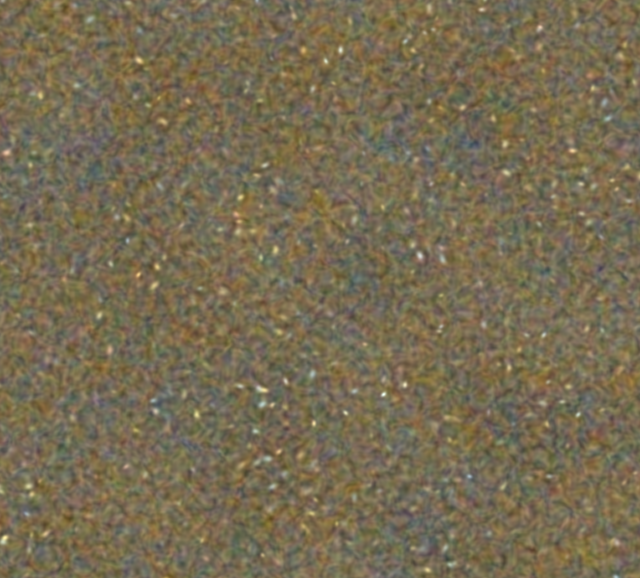
Write a Shadertoy shader that draws this texture.

```glsl
// Glittering olive-brown mineral grain: soft gradient-noise mottling in lightness
// and hue, strewn with small blurred glints that gather in loose clusters.
// All lengths are fractions of the canvas height.

const vec3 BASE_COLOR   = vec3(0.464, 0.420, 0.322);
const vec3 WARM_SHIFT   = vec3(0.105, 0.010, -0.125);  // brown versus blue-grey
const vec3 GREEN_SHIFT  = vec3(-0.050, 0.050, -0.040); // olive versus mauve
const vec3 GLINT_CREAM  = vec3(1.00, 0.95, 0.66);
const vec3 GLINT_ICE    = vec3(0.80, 1.00, 1.15);
const vec3 GLINT_ROSE   = vec3(1.10, 0.88, 0.78);

const float COARSE_FREQ = 62.0;
const float FINE_FREQ   = 112.0;
const float HUE_FREQ    = 44.0;
const float PATCH_FREQ  = 5.0;
const float COARSE_GAIN = 0.185;
const float FINE_GAIN   = 0.140;
const float PATCH_GAIN  = 0.055;

const float GLINT_CELLS = 46.0;
const float GLINT_GAIN  = 0.52;
const float GLINT_SKEW  = 5.5;   // higher leaves fewer bright glints
const float GLINT_MIN   = 0.0027;
const float GLINT_MAX   = 0.0046;
const float HALO_GAIN   = 0.12;  // dark rim around each glint

vec3 hash3(vec2 p) {
    vec3 q = fract(p.xyx * vec3(0.1031, 0.1030, 0.0973));
    q += dot(q, q.yxz + 33.33);
    return fract((q.xxy + q.yzz) * q.zyx);
}

float cornerSlope(vec2 cell, vec2 offset) {
    return dot(hash3(cell).xy * 2.0 - 1.0, offset);
}

float gradientNoise(vec2 p) {
    vec2 cell = floor(p);
    vec2 f = p - cell;
    vec2 w = f * f * f * (f * (f * 6.0 - 15.0) + 10.0);
    vec2 e = vec2(1.0, 0.0);
    float low  = mix(cornerSlope(cell, f), cornerSlope(cell + e.xy, f - e.xy), w.x);
    float high = mix(cornerSlope(cell + e.yx, f - e.yx),
                     cornerSlope(cell + e.xx, f - e.xx), w.x);
    return mix(low, high, w.y);
}

mat2 rotation(float angle) {
    float c = cos(angle), s = sin(angle);
    return mat2(c, s, -s, c);
}

// Mottled ground: lightness at three scales, hue on two independent axes.
vec3 groundColor(vec2 p) {
    vec2 tilted = rotation(0.6) * p;
    float patches = gradientNoise(p * PATCH_FREQ + 7.3);
    float light = COARSE_GAIN * gradientNoise(tilted * COARSE_FREQ + 19.0)
                + FINE_GAIN * gradientNoise(p * FINE_FREQ + 41.0)
                + PATCH_GAIN * patches;
    float warm = gradientNoise(tilted * HUE_FREQ + 83.0)
               + 0.7 * gradientNoise(p * HUE_FREQ * 0.35 + 57.0)
               + 0.4 * gradientNoise(p * PATCH_FREQ + 131.0);
    float green = gradientNoise(p * HUE_FREQ * 1.3 + 151.0)
                + 0.7 * gradientNoise(tilted * HUE_FREQ * 0.4 + 211.0);
    return BASE_COLOR * (1.0 + 2.1 * light) + WARM_SHIFT * warm + GREEN_SHIFT * green;
}

vec3 glintTint(float pick) {
    vec3 tint = mix(GLINT_ROSE, GLINT_CREAM, smoothstep(0.0, 0.3, pick));
    return mix(tint, GLINT_ICE, smoothstep(0.5, 0.9, pick));
}

// One jittered, randomly turned soft ellipse per cell.
vec3 glintLight(vec2 p) {
    vec2 home = floor(p * GLINT_CELLS);
    vec3 sum = vec3(0.0);
    for (int y = -1; y <= 1; y++) {
        for (int x = -1; x <= 1; x++) {
            vec2 cell = home + vec2(x, y);
            vec3 place = hash3(cell + 311.0);
            vec3 look = hash3(cell + 547.0);
            vec2 center = (cell + place.xy) / GLINT_CELLS;
            float cluster = gradientNoise(center * PATCH_FREQ + 23.0)
                          + 0.6 * gradientNoise(center * PATCH_FREQ * 3.0 + 71.0);
            float density = 0.35 + 0.9 * smoothstep(-0.35, 0.45, cluster);
            float power = GLINT_GAIN * density * pow(look.x, GLINT_SKEW);
            float radius = mix(GLINT_MIN, GLINT_MAX, look.y);
            vec2 d = rotation(6.2832 * place.z) * (p - center) / radius;
            d *= vec2(0.8, 1.15);
            float r2 = dot(d, d);
            float core = exp(-0.5 * r2);
            float halo = HALO_GAIN * exp(-0.11 * r2);
            sum += power * (core * glintTint(look.z) - halo);
        }
    }
    return sum;
}

void mainImage(out vec4 fragColor, in vec2 fragCoord) {
    vec2 p = fragCoord / iResolution.y;
    // A slight warp breaks up the noise lattice.
    vec2 warp = vec2(gradientNoise(p * 27.0 + 3.0), gradientNoise(p * 27.0 + 97.0));
    vec3 color = groundColor(p + 0.008 * warp) + glintLight(p + 0.002 * warp);
    fragColor = vec4(clamp(color, 0.0, 1.0), 1.0);
}
```
